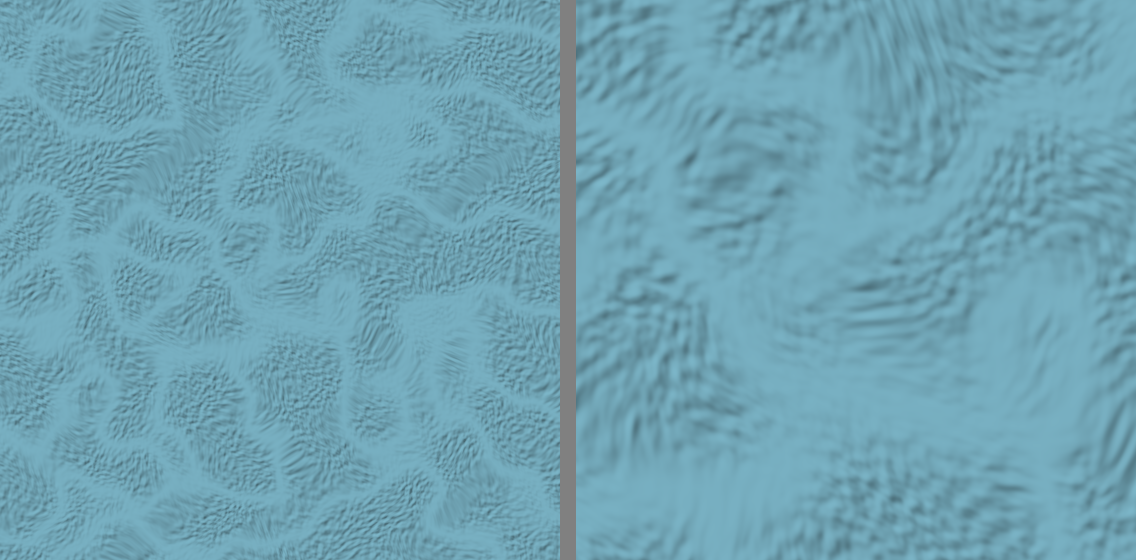
Left: the whole. Right: its middle third, enlarged.
This texture is drawn by a Shadertoy shader. Its source:

```glsl
vec2 randomDirection(vec2 cell) {
    vec3 h = fract(cell.xyx * vec3(0.1031, 0.1030, 0.0973));
    h += dot(h, h.yzx + 33.33);
    float angle = 6.2832 * fract((h.x + h.y) * h.z);
    return vec2(cos(angle), sin(angle));
}

float cornerSlope(vec2 cell, vec2 f, vec2 corner) {
    return dot(randomDirection(cell + corner), f - corner);
}

float gradientNoise(vec2 p) {
    vec2 cell = floor(p), f = fract(p);
    vec2 u = f * f * f * (f * (f * 6.0 - 15.0) + 10.0);
    float bottom = mix(cornerSlope(cell, f, vec2(0, 0)), cornerSlope(cell, f, vec2(1, 0)), u.x);
    float top = mix(cornerSlope(cell, f, vec2(0, 1)), cornerSlope(cell, f, vec2(1, 1)), u.x);
    return mix(bottom, top, u.y);
}

// Layered sines bend the grain so its direction drifts over the surface
vec2 bend(vec2 p) {
    vec2 broad = sin(p.yx * vec2(19.0, 23.0) + 2.0 * sin(p * 11.0 + vec2(0.7, 2.1)));
    vec2 fine = sin(p.yx * vec2(47.0, 41.0) + 2.0 * sin(p * 29.0 + vec2(4.0, 1.3)));
    return p + 0.016 * broad + 0.006 * fine;
}

float grainHeight(vec2 p) {
    vec2 q = bend(p) + 3.0;
    return gradientNoise(q * 95.0) + 0.3 * gradientNoise(q * 175.0 + 17.0);
}

void mainImage(out vec4 fragColor, in vec2 fragCoord) {
    vec2 p = fragCoord / iResolution.y;

    // Smooth veins run where the broad field crosses zero
    float field = gradientNoise(p * 6.0 + 41.3) + 0.45 * gradientNoise(p * 12.0 + 8.7);
    float roughness = smoothstep(-0.04, 0.24, abs(field));

    // Relief lit from the upper left
    vec2 towardLight = 0.0024 * vec2(-0.6, 0.8);
    float tilt = 3.0 * (grainHeight(p + towardLight) - grainHeight(p - towardLight));
    float shade = 1.0 - roughness * (0.1 + 0.085 * tilt + 0.012 * tilt * tilt);
    shade = clamp(shade, 0.6, 1.04);

    vec3 paleBlue = vec3(0.47, 0.69, 0.76);
    fragColor = vec4(paleBlue * shade, 1.0);
}
```
